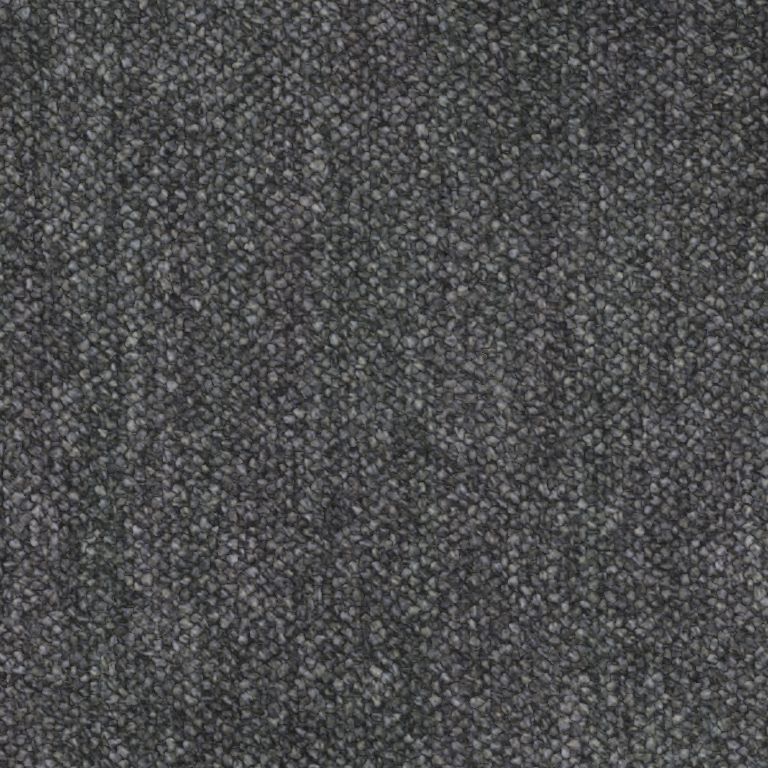
This texture is drawn by a Shadertoy shader. Its source:

```glsl
// Dark grey plain-weave cloth: staggered warp bumps over low, dark weft gaps,
// each jittered and shaded as a dome, then streaked by fine slanted fibres and
// faintly toned by yarns and fading. Tones combine in log space.

#define COLUMNS 80.0
#define ROWS 106.0
#define MEDIAN_GREY 0.272
#define RELIEF 0.85
#define FIBRE 0.85
#define GRAIN 0.5
#define YARN_VARIATION 0.24
#define CLOUDING 0.2
#define TINT 0.07
#define JITTER 0.3

float hash(vec2 p) {
    return fract(sin(dot(p, vec2(127.1, 311.7))) * 43758.5453);
}

float noise(vec2 p) {
    vec2 cell = floor(p), f = fract(p);
    f = f * f * (3.0 - 2.0 * f);
    float low = mix(hash(cell), hash(cell + vec2(1, 0)), f.x);
    float high = mix(hash(cell + vec2(0, 1)), hash(cell + vec2(1, 1)), f.x);
    return mix(low, high, f.y);
}

mat2 rotation(float angle) {
    float c = cos(angle), s = sin(angle);
    return mat2(c, s, -s, c);
}

// Slow wandering of the threads, plus frayed bump outlines, in weave cells
vec2 wander(vec2 uv) {
    vec2 broad = vec2(noise(uv * 4.0), noise(uv * 4.0 + 31.0));
    vec2 fray = vec2(noise(uv * 140.0 + 7.0), noise(uv * 140.0 + 53.0));
    return broad * 1.6 + fray * 0.6;
}

// Returns the height of the topmost bump; also gives its cell
float weave(vec2 p, out vec2 topCell) {
    float top = 0.0;
    topCell = floor(p);
    for (int j = -1; j <= 1; j++)
    for (int i = -1; i <= 1; i++) {
        vec2 cell = floor(p) + vec2(i, j);
        bool warpOnTop = mod(cell.x + cell.y, 2.0) < 0.5;
        vec2 shift = vec2(hash(cell), hash(cell + 17.0)) - 0.5;
        vec2 d = p - cell - 0.5 - JITTER * shift;
        d = rotation(0.7 * (hash(cell + 41.0) - 0.6)) * d;

        vec2 radius = warpOnTop ? vec2(0.7, 0.95) : vec2(0.8, 0.5);
        radius *= 0.85 + 0.3 * hash(cell + 73.0);
        float dome = max(0.0, 1.0 - dot(d / radius, d / radius));
        float strength = 0.7 + 0.6 * hash(cell + 97.0);
        float light = 1.0 + dot(d, vec2(-0.3, 0.4));
        float bump = dome * strength * light * (warpOnTop ? 1.0 : 0.35);
        if (bump > top) {
            top = bump;
            topCell = cell;
        }
    }
    return top;
}

void mainImage(out vec4 fragColor, in vec2 fragCoord) {
    vec2 uv = fragCoord / iResolution.y;
    vec2 cell;
    float height = weave(uv * vec2(COLUMNS, ROWS) + wander(uv), cell);

    // Yarn tone drifts along each column and, more weakly, along each row
    float warpYarn = noise(vec2(cell.x, cell.y * 0.07)) - 0.5;
    float weftYarn = noise(vec2(cell.x * 0.06, cell.y + 200.0)) - 0.5;
    float yarn = warpYarn + 0.6 * weftYarn;

    // Fibres lie at a slant that changes from bump to bump
    float slant = 0.8 + 1.6 * (hash(cell + 131.0) - 0.5);
    vec2 along = rotation(slant) * uv;
    float fibre = noise(along * vec2(120.0, 290.0) + 11.0) - 0.5;
    float grain = noise(uv * 300.0) - 0.5;

    // Broad fading of the dye
    float cloud = noise(uv * vec2(4.0, 3.0) + 5.0) - 0.5;
    cloud += 0.5 * (noise(uv * 11.0 + 19.0) - 0.5);

    // Highlights are compressed so that the cloth stays matt
    float tone = RELIEF * (height - 0.5) + FIBRE * fibre + GRAIN * grain
               + YARN_VARIATION * yarn + CLOUDING * cloud;
    tone -= 0.25 * tone * max(tone, 0.0);
    float grey = MEDIAN_GREY * exp(tone);

    // Faint green to violet hue by yarn, with a few warm or blue fibres
    float yarnHue = noise(vec2(cell.x * 0.4, cell.y * 0.03) + 300.0) - 0.5;
    float warmth = noise(uv * 170.0 + 61.0) - 0.55;
    vec3 tint = 1.0 + TINT * (yarnHue * vec3(-0.4, 0.5, -0.3)
                            + warmth * vec3(1.2, 0.4, -1.8));
    fragColor = vec4(clamp(grey * tint, 0.0, 1.0), 1.0);
}
```
